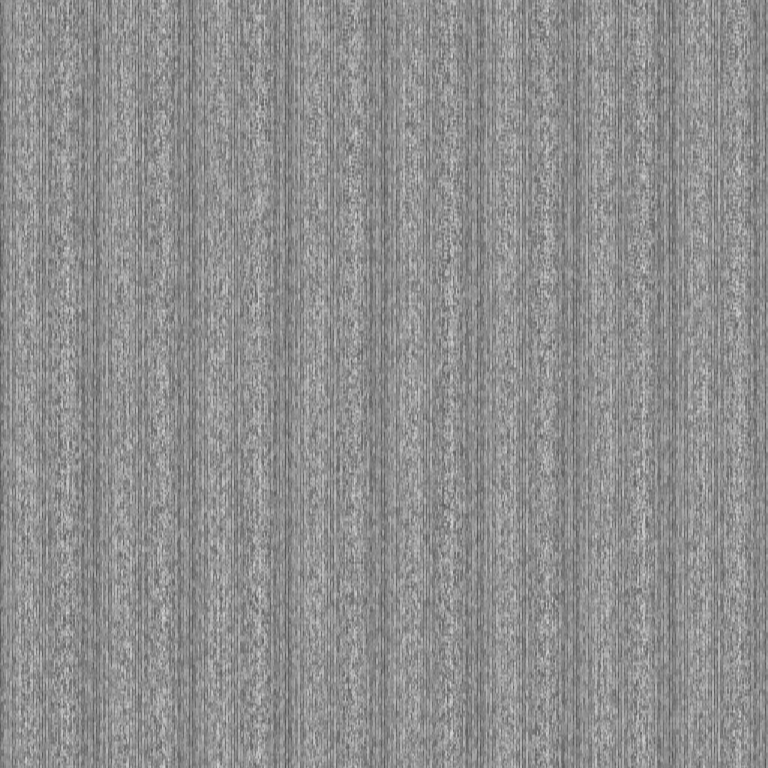
A WebGL 1 fragment shader for this texture:

```glsl
precision highp float;
// Grey ribbed textile: hair-fine vertical threads, short dashes and soft repeating stripes.

#define STRIPES 8.0          // broad stripe repeats across the canvas
#define THREADS 64.0         // threads in one stripe repeat
#define GROUPS 16.0          // thread groups in one stripe repeat
#define DASHES 128.0         // dash cells along one thread
#define GRAIN vec2(512.0, 320.0)
#define MEAN_GREY 0.561
#define BAND_DEPTH 0.075
#define GROUP_DEPTH 0.05
#define THREAD_DEPTH 0.15
#define GAP_DEPTH 0.025
#define DASH_DEPTH 0.18
#define GRAIN_DEPTH 0.14

uniform vec2 u_resolution;

float hash(vec2 p) {
  return fract(sin(dot(p, vec2(127.1, 311.7))) * 43758.5453);
}

// Value noise that repeats after "size" cells
float wrapNoise(vec2 p, vec2 size) {
  vec2 cell = floor(p);
  vec2 f = smoothstep(0.0, 1.0, p - cell);
  vec2 a = mod(cell, size);
  vec2 b = mod(cell + 1.0, size);
  float low = mix(hash(a), hash(vec2(b.x, a.y)), f.x);
  float high = mix(hash(vec2(a.x, b.y)), hash(b), f.x);
  return mix(low, high, f.y);
}

// Light and dark dashes along one thread, shifted by its own offset
float dashNoise(float thread, float y) {
  float along = y * DASHES + hash(vec2(thread, 7.3)) * DASHES;
  float cell = floor(along);
  float blend = smoothstep(0.25, 0.75, along - cell);
  float here = hash(vec2(thread, mod(cell, DASHES) + 19.0));
  float next = hash(vec2(thread, mod(cell + 1.0, DASHES) + 19.0));
  return mix(here, next, blend) - 0.5;
}

// Soft bump around a centre within the stripe phase
float bump(float phase, float centre, float width) {
  float d = abs(fract(phase - centre + 0.5) - 0.5);
  return 1.0 - smoothstep(0.0, width, d);
}

// Tone of a whole thread: random, plus alternating thread and gap
float threadTone(float thread) {
  float random = hash(vec2(mod(thread, THREADS), 3.7)) - 0.5;
  float side = 2.0 * mod(thread, 2.0) - 1.0;
  return THREAD_DEPTH * random + GAP_DEPTH * side;
}

// Slow tone of neighbouring threads
float groupTone(float phase) {
  float along = phase * GROUPS;
  float group = floor(along);
  float here = hash(vec2(mod(group, GROUPS), 11.9));
  float next = hash(vec2(mod(group + 1.0, GROUPS), 11.9));
  return mix(here, next, smoothstep(0.0, 1.0, along - group)) - 0.5;
}

void main() {
  vec2 uv = gl_FragCoord.xy / u_resolution;
  float phase = fract(uv.x * STRIPES);

  // Light, grainy zones between darker, lined zones
  float fuzzy = max(bump(phase, 0.68, 0.22), 0.75 * bump(phase, 0.29, 0.19));
  float seams = max(bump(phase, 0.47, 0.025), bump(phase, 0.97, 0.03));

  // Threads with soft borders
  float count = STRIPES * THREADS;
  float across = uv.x * count;
  float thread = floor(across);
  float nextThread = mod(thread + 1.0, count);
  float border = smoothstep(0.65, 1.0, across - thread);
  float tone = mix(threadTone(thread), threadTone(nextThread), border);
  float dash = mix(dashNoise(thread, uv.y), dashNoise(nextThread, uv.y), border);

  // Fine specks, strongest in the fuzzy zones
  float grain = wrapNoise(uv * GRAIN - 0.5, GRAIN) - 0.5;

  float grey = MEAN_GREY;
  grey += BAND_DEPTH * (fuzzy - 0.36 - 0.7 * seams);
  grey += GROUP_DEPTH * groupTone(phase);
  grey += tone * (1.2 - 0.6 * fuzzy);
  grey += DASH_DEPTH * dash * (0.9 + 0.3 * fuzzy);
  grey += GRAIN_DEPTH * grain * (0.6 + 1.1 * fuzzy);

  gl_FragColor = vec4(vec3(clamp(grey, 0.0, 1.0)), 1.0);
}
```
